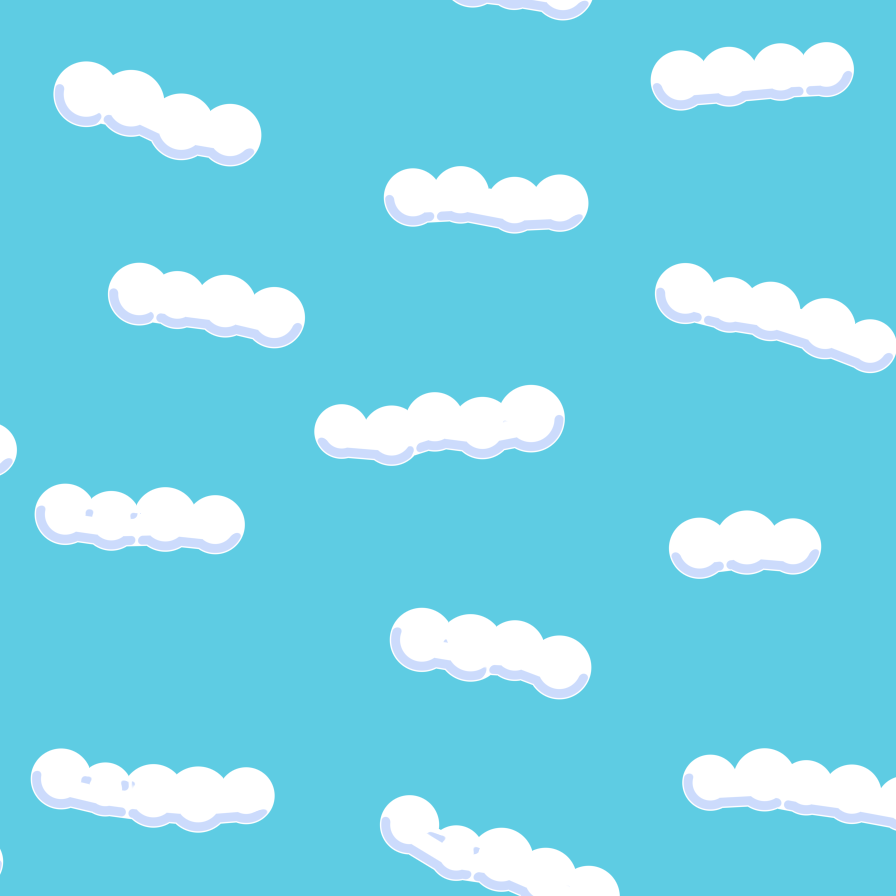
Write a three.js fragment shader that draws this pattern.

```glsl
// Flat cartoon clouds with lavender underlines, scattered over a turquoise sky.
#define GRID vec2(3.0, 4.0)      // cloud cells across and up
#define SHIFT vec2(0.03, 0.02)   // offset of the whole layout
#define JITTER vec2(0.09, 0.06)  // wander of each cloud in its cell
#define SPACING 0.053            // distance between puffs
#define PUFF_MIN 0.030
#define PUFF_MAX 0.038
#define BODY_RADIUS 0.021        // thickness of the joining body
#define STROKE 0.005             // half width of the underline
#define INSET 0.0065             // depth of the underline inside the edge
#define SOFT 0.0008              // edge smoothing

const vec3 SKY = vec3(0.37, 0.80, 0.89);
const vec3 WHITE = vec3(1.0);
const vec3 LAVENDER = vec3(0.80, 0.86, 0.99);

varying vec2 vUv;

float hash(vec2 p) {
  return fract(sin(dot(p, vec2(127.1, 311.7))) * 43758.5453);
}

float cloudHash(vec2 cell, float salt) {
  return hash(cell + vec2(salt * 7.31, salt * 3.17) + 11.0);
}

float segmentDistance(vec2 p, vec2 a, vec2 b) {
  vec2 ab = b - a;
  return length(p - a - ab * clamp(dot(p - a, ab) / dot(ab, ab), 0.0, 1.0));
}

float fill(float d) {
  return 1.0 - smoothstep(-SOFT, SOFT, d);
}

// Centre (xy) and radius (z) of one puff along the cloud's spine.
vec3 puff(vec2 cell, float i, float count) {
  float x = (i - 0.5 * (count - 1.0)) * SPACING;
  x += (cloudHash(cell, 20.0 + i) - 0.5) * 0.012;
  float y = (cloudHash(cell, 30.0 + i) - 0.5) * 0.014;
  return vec3(x, y, mix(PUFF_MIN, PUFF_MAX, cloudHash(cell, 40.0 + i)));
}

// Distances to the cloud (x) and to its underline (y).
vec2 cloud(vec2 p, vec2 cell) {
  float count = floor(3.0 + 2.6 * cloudHash(cell, 1.0));
  float brokenJoint = 1.0 + floor(cloudHash(cell, 2.0) * (count - 1.0));
  vec2 drop = vec2(0.0, -0.008);
  vec3 previous = puff(cell, 0.0, count);
  float d = length(p - previous.xy) - previous.z;
  float gapX = 0.0;

  // Round puffs joined by a low body
  for (int k = 1; k < 5; k++) {
    float i = float(k);
    if (i >= count) break;
    vec3 current = puff(cell, i, count);
    d = min(d, length(p - current.xy) - current.z);
    d = min(d, segmentDistance(p, previous.xy + drop, current.xy + drop) - BODY_RADIUS);
    if (i == brokenJoint) gapX = 0.5 * (previous.x + current.x);
    previous = current;
  }

  // Underline inside the lower rim, with round ends and one small break
  float side = step(0.0, p.x);
  float endHeight = mix(0.003, -0.014, mix(cloudHash(cell, 3.0) * 0.6, 0.4 + cloudHash(cell, 4.0) * 0.6, side));
  float beyond = max(p.y - endHeight, 0.0065 - abs(p.x - gapX));
  float underline = length(vec2(max(beyond, 0.0), d + INSET)) - STROKE;
  return vec2(d, underline);
}

void main() {
  vec3 color = SKY;
  vec2 p = vUv - SHIFT;
  float column = floor(p.x * GRID.x);

  for (int i = -1; i <= 1; i++) {
    for (int j = -1; j <= 1; j++) {
      // Alternate columns are staggered by half a cell
      float x = column + float(i);
      float stagger = 0.5 * mod(x, 2.0);
      vec2 cell = vec2(x, floor(p.y * GRID.y - stagger) + float(j));
      vec2 wander = vec2(cloudHash(cell, 5.0), cloudHash(cell, 6.0)) - 0.5;
      vec2 center = (cell + vec2(0.5, 0.5 + stagger)) / GRID + wander * JITTER;

      // Most clouds tilt down to the right
      float tilt = mix(-0.33, 0.12, cloudHash(cell, 7.0));
      float c = cos(tilt);
      float s = sin(tilt);
      vec2 q = p - center;
      q = vec2(c * q.x + s * q.y, c * q.y - s * q.x);

      vec2 d = cloud(q, cell);
      color = mix(color, WHITE, fill(d.x));
      color = mix(color, LAVENDER, fill(d.y));
    }
  }
  gl_FragColor = vec4(color, 1.0);
}
```
